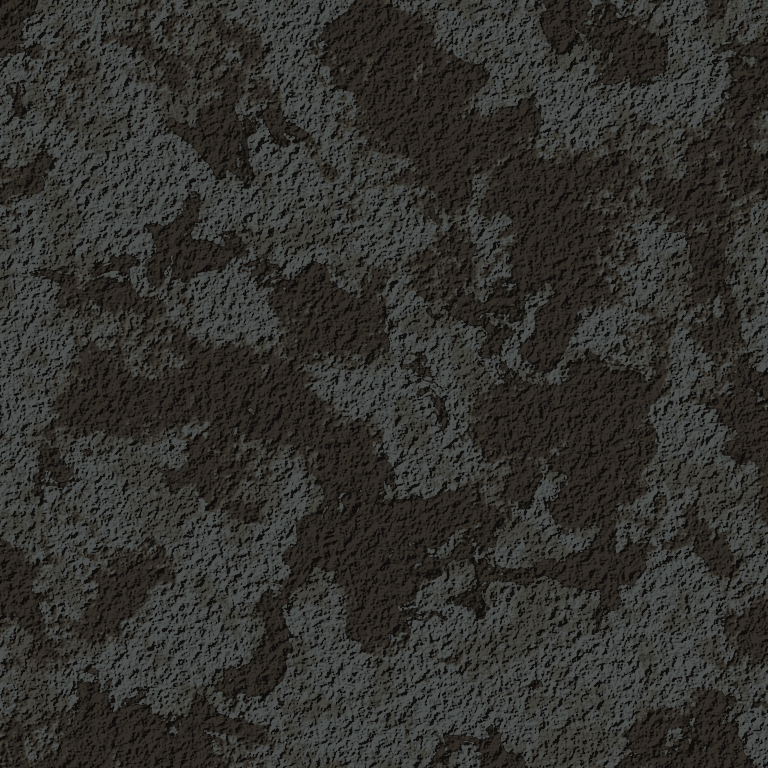
Reproduce this texture procedurally as a Shadertoy shader.

```glsl
// Weathered dark rock: grey stone crust broken by brown earthy patches, with embossed grain.

const float PATCH_SCALE = 10.5;     // patches across the canvas
const float PATCH_LEVEL = 0.499;    // higher gives more brown
const float PATCH_GAIN = 0.62;
const float WARP = 0.045;           // bends the patch outlines
const float SOFT_EDGE = 0.070;
const float CRISP_EDGE = 0.010;
const float RIM_WIDTH = 0.014;
const float GRAIN_SCALE = 112.0;
const float GRAIN_GAIN = 0.75;
const float GRAIN_STEP = 0.0025;    // emboss offset in canvas units
const float EMBOSS = 10.0;
const vec2 FLECK_DIR = vec2(0.6, 0.8);
const vec2 LIGHT_DIR = vec2(-0.8, 0.6);

const vec3 STONE_LIT = vec3(0.306, 0.322, 0.318);
const vec3 STONE_SHADE = vec3(0.232, 0.238, 0.232);
const vec3 OLIVE_LIT = vec3(0.260, 0.254, 0.222);
const vec3 OLIVE_SHADE = vec3(0.196, 0.188, 0.160);
const vec3 EARTH_LIT = vec3(0.202, 0.182, 0.158);
const vec3 EARTH_SHADE = vec3(0.138, 0.124, 0.105);
const vec3 PIT = vec3(0.046, 0.042, 0.037);

float hash(vec2 cell) {
    uvec2 q = uvec2(ivec2(cell)) * uvec2(1597334673u, 3812015801u);
    uint n = (q.x ^ q.y) * 1597334673u;
    n = (n ^ (n >> 15)) * 2246822519u;
    return float((n ^ (n >> 13)) >> 8) / 16777216.0;
}

float noise(vec2 p) {
    vec2 cell = floor(p), f = fract(p);
    f = f * f * (3.0 - 2.0 * f);
    float low = mix(hash(cell), hash(cell + vec2(1, 0)), f.x);
    float high = mix(hash(cell + vec2(0, 1)), hash(cell + vec2(1, 1)), f.x);
    return mix(low, high, f.y);
}

float fbm(vec2 p, int octaves, float gain) {
    float sum = 0.0, total = 0.0, amp = 1.0;
    for (int i = 0; i < octaves; i++) {
        sum += amp * noise(p);
        total += amp;
        amp *= gain;
        p = mat2(1.6, 1.2, -1.2, 1.6) * p + 17.3;
    }
    return sum / total;
}

// Fine surface height, slightly stretched along the fleck direction
float grain(vec2 p) {
    vec2 q = vec2(dot(p, FLECK_DIR) * 0.95, dot(p, LIGHT_DIR) * 1.05);
    return fbm(q * GRAIN_SCALE, 3, GRAIN_GAIN);
}

void mainImage(out vec4 fragColor, in vec2 fragCoord) {
    vec2 p = fragCoord / iResolution.y;

    // Patch layout: some borders are crisp, others fade into speckle
    float height = grain(p);
    vec2 bend = vec2(fbm(p * 13.0 + 3.0, 3, 0.5), fbm(p * 13.0 + 71.0, 3, 0.5)) - 0.5;
    vec2 q = p + WARP * 2.0 * bend;
    float crisp = smoothstep(0.45, 0.59, fbm(p * 9.0 + 53.0, 3, 0.5));
    float d = fbm(mat2(0.8, 0.6, -0.6, 0.8) * q * PATCH_SCALE + 7.0, 6, PATCH_GAIN) - PATCH_LEVEL;
    d += (height - 0.5) * mix(0.28, 0.06, crisp);
    float edge = mix(SOFT_EDGE, CRISP_EDGE, crisp);
    float stone = smoothstep(-edge, edge, d);

    // Embossed relief
    float relief = EMBOSS * (height - grain(p + LIGHT_DIR * GRAIN_STEP));
    float lit = smoothstep(-0.7, 0.9, relief);
    float pit = smoothstep(0.75, 1.45, -relief);

    // Earth, olive transition, stone
    vec3 earth = mix(EARTH_SHADE, EARTH_LIT, lit);
    vec3 olive = mix(OLIVE_SHADE, OLIVE_LIT, lit);
    vec3 crust = mix(STONE_SHADE, STONE_LIT, lit);
    vec3 color = mix(earth, olive, smoothstep(0.0, 0.55, stone));
    color = mix(color, crust, smoothstep(0.5, 1.0, stone));
    float stain = smoothstep(0.50, 0.62, fbm(p * 26.0 + 91.0, 5, 0.7));
    color = mix(color, olive, 0.75 * stain * stone);

    // Broken shadow rim under the crisp borders, then dark pits
    float rimOffset = (d + RIM_WIDTH) / RIM_WIDTH;
    float rim = crisp * exp(-rimOffset * rimOffset) * (1.0 - 0.6 * lit);
    color = mix(color, PIT, max(0.85 * rim, 0.94 * pit));

    fragColor = vec4(color, 1.0);
}
```
